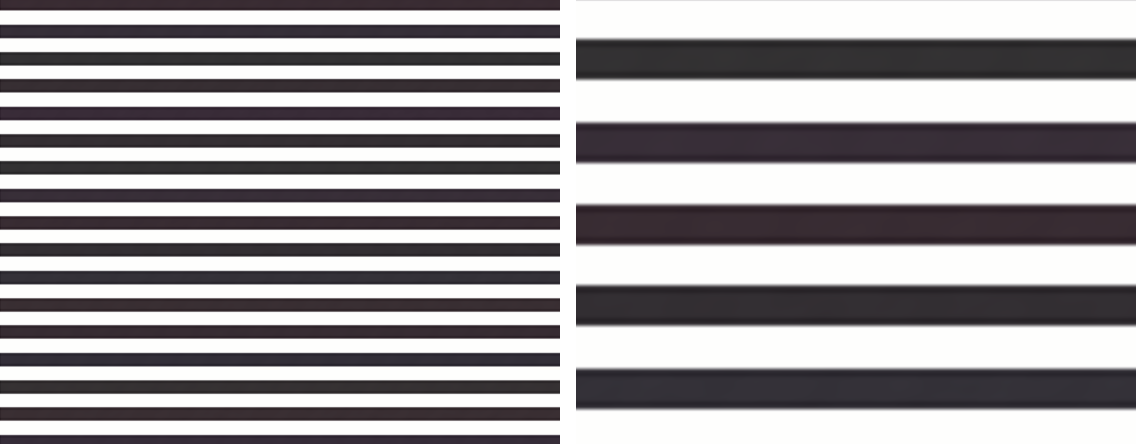
Left, the full canvas; right, a detail of the centre.
Write a Shadertoy shader that draws this pattern.

```glsl
// Lengths are fractions of the canvas height
const float TAU = 6.2831853;
const float PERIOD = 0.0616;
const float FIRST_CENTRE = 0.0090;
const float HALF_WIDTH = 0.0152;
const float EDGE_SOFTNESS = 0.0022;
const float DRIFT = 0.0007;
const float RIM_INSET = 0.0042;
const float RIM_WIDTH = 0.0022;
const float RIM_DARKENING = 0.045;
const float BORDER_WIDTH = 0.0025;
const float BORDER_DARKENING = 0.03;
const float GRAIN = 0.004;
const float TINT = 0.014;
const vec3 PAPER = vec3(0.995, 0.995, 0.994);
const vec3 INK = vec3(0.210, 0.182, 0.205);

float wave(float index, float peak, float cycle) {
    return cos(TAU * (index - peak) / cycle);
}

// Small uneven spacing from stripe to stripe
float stripeCentre(float index) {
    return FIRST_CENTRE + index * PERIOD + DRIFT * wave(index, 4.5, 3.0);
}

// Ink leans red, green or violet with the stripe index
vec3 stripeInk(float index) {
    vec3 lean = vec3(wave(index, 0.0, 3.75),
                     0.7 * wave(index, 2.0, 4.0),
                     wave(index, 1.0, 3.0));
    return INK + TINT * lean;
}

// Faint mottling from layered sines
float mottle(vec2 p) {
    return 0.5 * sin(p.x * 71.0 + 2.0 * sin(p.y * 43.0))
         + 0.3 * sin(p.x * 163.0 - p.y * 117.0)
         + 0.2 * sin(p.y * 291.0 + 3.0 * sin(p.x * 37.0));
}

void mainImage(out vec4 fragColor, in vec2 fragCoord) {
    vec2 p = fragCoord / iResolution.y;
    float depth = 1.0 - p.y;

    // Signed distance to the nearest stripe, negative inside
    float index = round((depth - FIRST_CENTRE) / PERIOD);
    float dist = abs(depth - stripeCentre(index)) - HALF_WIDTH;
    float soft = max(EDGE_SOFTNESS, 0.75 / iResolution.y);
    float coverage = 1.0 - smoothstep(-soft, soft, dist);

    // Dark rim inside both edges and a thin shade at the left end
    float rimOffset = (dist + RIM_INSET) / RIM_WIDTH;
    float rim = RIM_DARKENING * exp(-rimOffset * rimOffset);
    float border = BORDER_DARKENING * (1.0 - smoothstep(0.5, 1.5, p.x / BORDER_WIDTH));
    vec3 ink = stripeInk(index) - rim - border + GRAIN * mottle(p);

    fragColor = vec4(mix(PAPER, ink, coverage), 1.0);
}
```
